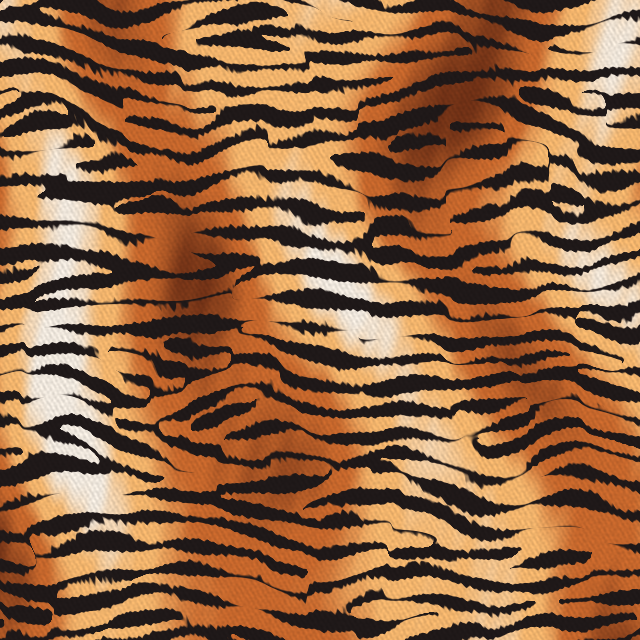
Give the GLSL for this texture, as a WebGL 2 fragment shader.

```glsl
#version 300 es
precision highp float;
// Tiger-striped woven cloth: black, forking, tapered stripes with ragged
// edges over soft vertical bands of rust, orange, gold and cream.
// Stripes come from phasor noise; bands and stripe widths from gradient noise.

uniform vec2 u_resolution;
out vec4 outColor;

const float TAU = 6.28319;
const float STRIPE_FREQ = 25.0; // stripes per canvas height

vec2 hash2(vec2 p) {
  vec3 q = fract(p.xyx * vec3(0.1031, 0.1030, 0.0973));
  q += dot(q, q.yzx + 33.33);
  return fract((q.xx + q.yz) * q.zy);
}

vec2 gradientAt(vec2 cell) {
  float angle = TAU * hash2(cell + 71.0).x;
  return vec2(cos(angle), sin(angle));
}

float gradientNoise(vec2 p) {
  vec2 i = floor(p), f = p - i;
  vec2 u = f * f * f * (f * (f * 6.0 - 15.0) + 10.0);
  vec2 e = vec2(1.0, 0.0);
  float a = dot(gradientAt(i), f);
  float b = dot(gradientAt(i + e), f - e);
  float c = dot(gradientAt(i + e.yx), f - e.yx);
  float d = dot(gradientAt(i + 1.0), f - 1.0);
  return mix(mix(a, b, u.x), mix(c, d, u.x), u.y);
}

// Phase of summed wave packets; it forks wherever packets disagree
float stripePhase(vec2 p, vec2 density, float freq, float spread) {
  vec2 q = p * density, home = floor(q), sum = vec2(0.0);
  for (int y = -1; y <= 1; y++) {
    for (int x = -1; x <= 1; x++) {
      vec2 cell = home + vec2(x, y);
      for (int k = 0; k < 3; k++) {
        vec2 seed = cell + float(k) * vec2(37.0, 59.0);
        vec2 offset = q - cell - hash2(seed + 11.0);
        vec2 r = hash2(seed + 143.0);
        float weight = max(0.0, 1.0 - dot(offset, offset));
        float tilt = spread * (2.0 * r.x - 1.0);
        vec2 wave = freq * vec2(sin(tilt), cos(tilt));
        float phase = TAU * (dot(wave, offset / density) + r.y);
        sum += weight * weight * weight * vec2(cos(phase), sin(phase));
      }
    }
  }
  return atan(sum.y, sum.x + 1e-6);
}

// Stripe coverage from 0 to 1
float stripes(vec2 p, float pixel) {
  vec2 bent = p + vec2(0.0, 0.045 * gradientNoise(p * vec2(5.0, 3.0) + 7.0));
  float phase = stripePhase(bent, vec2(5.5, 10.0), STRIPE_FREQ, 0.36);
  float width = 1.25 + 3.2 * gradientNoise(bent * vec2(9.0, 21.0) + 40.0);
  width = min(width, 2.5);
  float dist = (width - abs(phase)) / (TAU * STRIPE_FREQ);
  float hair = gradientNoise(vec2(150.0 * p.x + 50.0 * p.y, 45.0 * p.y));
  dist += 0.006 * hair * smoothstep(0.0, 1.0, width);
  float soft = max(pixel, 0.0012);
  return smoothstep(-soft, soft, dist);
}

// Lightness of the dyed ground: 0 is rust, 1 is cream
float groundTone(vec2 p) {
  float drift = 0.55 * gradientNoise(p * vec2(1.6, 2.2) + 3.0);
  float bands = cos(TAU * (2.1 * p.x + 0.5 * p.y - 0.5 + drift));
  float patches = gradientNoise(p * vec2(4.5, 3.0) + 20.0);
  float streaks = gradientNoise(vec2(38.0 * p.x - 9.0 * p.y, 7.0 * p.y));
  return 0.5 + 0.31 * bands + 0.42 * patches + 0.07 * streaks;
}

vec3 groundColor(float tone) {
  vec3 rust = vec3(0.42, 0.18, 0.08);
  vec3 orange = vec3(0.77, 0.40, 0.17);
  vec3 gold = vec3(0.94, 0.70, 0.42);
  vec3 cream = vec3(0.93, 0.90, 0.86);
  vec3 color = mix(rust, orange, smoothstep(-0.05, 0.30, tone));
  color = mix(color, gold, smoothstep(0.34, 0.62, tone));
  return mix(color, cream, smoothstep(0.70, 0.94, tone));
}

// Fine twill ribs with irregular threads
float weave(vec2 p) {
  float ribs = sin(TAU * 120.0 * (p.x + 0.6 * p.y));
  return 0.4 * ribs + gradientNoise(p * 210.0);
}

void main() {
  vec2 p = gl_FragCoord.xy / u_resolution.y;
  float pixel = 1.0 / u_resolution.y;
  vec3 black = vec3(0.12, 0.095, 0.095);

  float cover = stripes(p, pixel);
  vec3 color = mix(groundColor(groundTone(p)), black, cover);
  color *= 1.0 + 0.09 * weave(p);
  outColor = vec4(clamp(color, 0.0, 1.0), 1.0);
}
```
